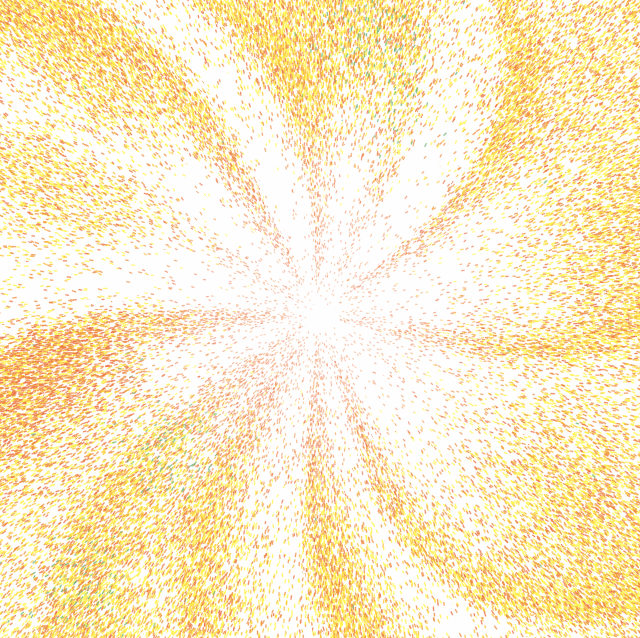
Write a WebGL 2 fragment shader that draws this background.

```glsl
#version 300 es
precision highp float;

uniform vec2 u_resolution;
out vec4 outColor;

#define CENTER vec2(0.4975, 0.508)
#define CELLS 172.0
#define LAYERS 5
#define DASH_LENGTH 0.0026
#define DASH_WIDTH 0.00088
#define DENSITY 0.68
#define PAPER vec3(1.0, 0.998, 0.995)
#define YELLOW vec3(1.0, 0.95, 0.27)
#define AMBER vec3(0.98, 0.75, 0.21)
#define ORANGE vec3(0.93, 0.55, 0.26)
#define RED vec3(0.92, 0.44, 0.27)
#define GREEN vec3(0.42, 0.70, 0.48)

// Curved streams: angle, outward bend, width (sign picks the soft side), weight
const vec4 STREAMS[11] = vec4[11](
    vec4(118.0, 47.0, 3.6, 0.68), vec4(91.0, 130.0, -3.5, 0.58),
    vec4(62.5, 90.0, 3.0, 0.34), vec4(36.5, 122.0, -3.2, 0.60),
    vec4(-13.5, 90.0, 3.2, 0.58), vec4(-72.0, 98.0, 3.6, 0.64),
    vec4(-93.0, 62.0, 4.2, 0.72), vec4(-124.0, 88.0, 4.8, 0.56),
    vec4(-143.0, 58.0, 5.2, 0.52), vec4(181.0, 75.0, 5.2, 0.72),
    vec4(146.0, 35.0, 4.0, 0.25));

// Broad drifts: angle, width, starting radius, weight
const vec4 DRIFTS[11] = vec4[11](
    vec4(87.0, 17.0, 0.33, 0.74), vec4(14.0, 18.0, 0.42, 0.62),
    vec4(-36.0, 16.0, 0.40, 0.54), vec4(-125.0, 15.0, 0.30, 0.12),
    vec4(-161.0, 14.0, 0.33, 0.46), vec4(134.0, 7.0, 0.42, 0.55),
    vec4(157.0, 9.0, 0.36, 0.36), vec4(44.0, 13.0, 0.42, 0.42),
    vec4(-80.0, 9.0, 0.34, 0.20), vec4(-126.0, 30.0, 0.08, 0.20),
    vec4(-14.0, 36.0, 0.18, 0.14));

// Centers of the cool flecks
const vec2 COOL_SPOTS[4] = vec2[4](
    vec2(0.14, 0.31), vec2(-0.24, -0.20), vec2(-0.37, -0.42), vec2(0.09, 0.44));

float bell(float x) { return exp(-x * x); }

float angleGap(float a, float b) { return mod(a - b + 180.0, 360.0) - 180.0; }

vec4 hash4(vec3 p) {
    vec4 q = fract(p.xyzx * vec4(0.1031, 0.1030, 0.0973, 0.1099));
    q += dot(q, q.wzxy + 33.33);
    return fract((q.xxyz + q.yzzw) * q.zywx);
}

// Share of cells that hold a dash
float dustDensity(float angle, float r) {
    float density = 0.03 + 0.15 * bell(r / 0.11);
    for (int i = 0; i < STREAMS.length(); i++) {
        vec4 s = STREAMS[i];
        float gap = angleGap(angle, s.x + s.y * r * r * r);
        float soft = gap * s.z > 0.0 ? 1.9 : 0.85;
        density += s.w * bell(gap / (s.z * soft)) * mix(0.8, 1.0, smoothstep(0.05, 0.3, r));
    }
    for (int i = 0; i < DRIFTS.length(); i++) {
        vec4 d = DRIFTS[i];
        density += d.w * bell(angleGap(angle, d.x) / d.y) * smoothstep(d.z - 0.14, d.z + 0.12, r);
    }
    return DENSITY * min(density, 1.1) * smoothstep(0.005, 0.07, r);
}

vec3 dashColor(float pick, float cool, float warmth, float coolChance) {
    vec3 c = pick < 0.46 ? YELLOW : pick < 0.68 ? AMBER : pick < 0.92 ? ORANGE : RED;
    c = mix(c, pick < 0.5 ? ORANGE : RED, warmth);
    return cool < coolChance ? GREEN : c;
}

void main() {
    vec2 p = (gl_FragCoord.xy - CENTER * u_resolution) / u_resolution.y;
    float r = length(p);
    float angle = degrees(atan(p.y, p.x + 1e-6));
    float aa = 0.9 / u_resolution.y;

    float density = dustDensity(angle, r);
    float growth = smoothstep(0.0, 0.4, r);
    float warmth = 1.0 - smoothstep(0.08, 0.36, r);
    warmth = max(warmth, 0.42 * bell(angleGap(angle, -167.0) / 17.0));
    float coolChance = 0.0;
    for (int i = 0; i < COOL_SPOTS.length(); i++)
        coolChance += 0.13 * bell(length(p - COOL_SPOTS[i]) / 0.07);

    // Dashes point away from the center and grow with distance
    float halfLength = DASH_LENGTH * mix(0.38, 1.0, growth);
    float halfWidth = DASH_WIDTH * mix(0.7, 1.0, growth);
    float opacity = mix(0.45, 0.93, growth);
    vec3 color = PAPER;

    for (int layer = 0; layer < LAYERS; layer++) {
        vec2 grid = p * CELLS + vec2(0.37, 0.61) * float(layer) + 200.0;
        vec2 home = floor(grid);
        for (int k = 0; k < 9; k++) {
            vec2 cell = home + vec2(k % 3 - 1, k / 3 - 1);
            vec4 h = hash4(vec3(cell, float(layer) * 17.0 + 3.0));
            if (h.z > density) continue;
            vec4 g = hash4(vec3(cell.yx, float(layer) * 29.0 + 71.0));
            vec2 offset = (grid - cell - h.xy) / CELLS;
            float tilt = radians(angle) + (g.x - 0.5) * 0.6;
            vec2 axis = vec2(cos(tilt), sin(tilt));
            float along = max(abs(dot(offset, axis)) - halfLength * mix(0.5, 1.0, g.y), 0.0);
            float across = dot(offset, vec2(-axis.y, axis.x));
            float dist = length(vec2(along, across)) - halfWidth;
            float cover = 1.0 - smoothstep(-aa, aa, dist);
            color = mix(color, dashColor(h.w, g.z, step(g.w, warmth), coolChance), cover * opacity);
        }
    }
    outColor = vec4(color, 1.0);
}
```
